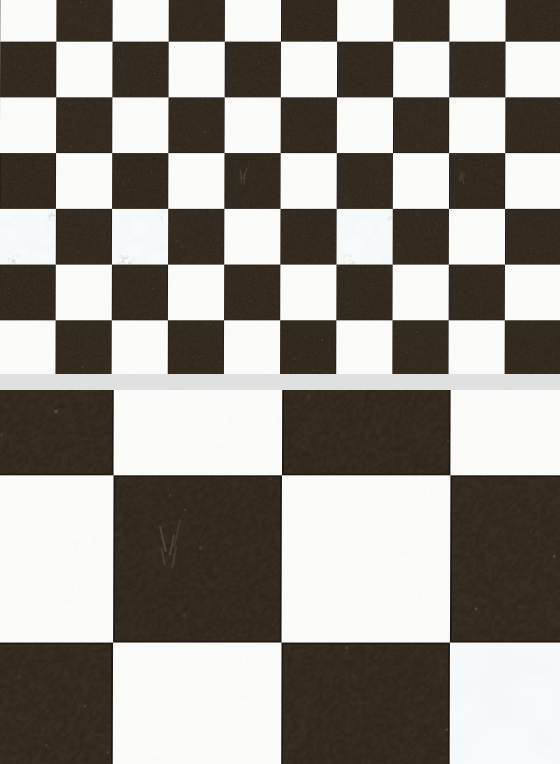
Top: the whole. Bottom: its middle third, enlarged.
Reproduce this pattern procedurally as a Shadertoy shader.

```glsl
// Dark brown and white checkerboard tiles with fine grain, specks, scratches and smudges.

const vec2 TILES = vec2(9.974, 6.71);      // repeats across and down
const vec2 SHIFT = vec2(0.012, 0.037);     // crop of the first tile
const float SHEAR = 0.018;                 // slight lean of the columns
const float RIM_WIDTH = 0.011;
const vec3 WHITE = vec3(0.982, 0.982, 0.974);
const vec3 COOL_WHITE = vec3(0.964, 0.976, 0.978);
const vec3 BROWN = vec3(0.200, 0.167, 0.127);
const vec3 RIM = vec3(0.125, 0.098, 0.068);
const vec3 DUST = vec3(0.42, 0.39, 0.35);

float hash(vec2 p) {
    vec3 q = fract(p.xyx * 0.1031);
    q += dot(q, q.yzx + 33.33);
    return fract((q.x + q.y) * q.z);
}

float noise(vec2 p) {
    vec2 i = floor(p), f = fract(p);
    f = f * f * (3.0 - 2.0 * f);
    float low = mix(hash(i), hash(i + vec2(1, 0)), f.x);
    float high = mix(hash(i + vec2(0, 1)), hash(i + vec2(1, 1)), f.x);
    return mix(low, high, f.y);
}

float segmentDistance(vec2 p, vec2 a, vec2 b) {
    vec2 ab = b - a;
    return length(p - a - ab * clamp(dot(p - a, ab) / dot(ab, ab), 0.0, 1.0));
}

// 1 when two tile indices agree
float sameTile(vec2 a, vec2 b) {
    return step(distance(a, b), 0.5);
}

// Distance to the nearest grid line on each axis
vec2 gridDistance(vec2 p) {
    return 0.5 - abs(fract(p) - 0.5);
}

// Smoothed checker: 0 on white tiles, 1 on dark ones
float checker(vec2 p, float pixel) {
    vec2 parity = 1.0 - 2.0 * mod(floor(p), 2.0);
    vec2 side = parity * clamp(2.0 * gridDistance(p) / pixel, 0.0, 1.0);
    return 0.5 - 0.5 * side.x * side.y;
}

// Sparse round dust specks of varied size and strength
float specks(vec2 p, float density, float pixel) {
    vec2 q = p * density, id = floor(q);
    vec2 center = 0.3 + 0.4 * vec2(hash(id + 7.1), hash(id + 19.7));
    float radius = mix(0.08, 0.24, hash(id + 3.3));
    float soft = pixel * density;
    float dot_ = 1.0 - smoothstep(radius - 0.5 * soft, radius + 0.5 * soft, distance(fract(q), center));
    return dot_ * step(0.975, hash(id)) * hash(id + 41.0);
}

// A cluster of short upright scratches
float scratches(vec2 local, float seed, float pixel) {
    float mark = 0.0;
    for (int i = 0; i < 5; i++) {
        vec2 key = vec2(float(i) * 3.7, seed);
        vec2 a = vec2(0.16, 0.44) + vec2(0.27, 0.16) * vec2(hash(key), hash(key + 5.0));
        vec2 b = a + vec2(0.07 * (hash(key + 9.0) - 0.5), 0.06 + 0.1 * hash(key + 13.0));
        float d = segmentDistance(local, a, b);
        mark = max(mark, (1.0 - smoothstep(0.002, 0.004 + pixel, d)) * (0.3 + 0.5 * hash(key + 17.0)));
    }
    return mark;
}

// Grey smears near two opposite corners
float smudges(vec2 local, vec2 p) {
    float upper = exp(-dot(local - vec2(0.93, 0.88), local - vec2(0.93, 0.88)) * 160.0);
    float lower = exp(-dot(local - vec2(0.24, 0.06), local - vec2(0.24, 0.06)) * 70.0);
    return (upper + lower) * smoothstep(0.4, 0.8, noise(p * 26.0));
}

vec3 darkTile(vec2 p, vec2 tile, float pixel) {
    vec2 local = p - tile;
    float grain = noise(p * 52.0) + hash(floor(p * 52.0)) - 1.0;
    vec3 color = BROWN + 0.016 * grain + 0.008 * (hash(tile + 2.0) - 0.5);
    color = mix(color, DUST, 0.55 * specks(p, 22.0, pixel));
    float worn = sameTile(tile, vec2(4, 3)) + 0.7 * sameTile(tile, vec2(8, 3));
    color = mix(color, DUST, 0.6 * worn * scratches(local, tile.x, pixel));
    vec2 edge = gridDistance(p);
    float rim = 1.0 - smoothstep(RIM_WIDTH - 0.5 * pixel, RIM_WIDTH + 0.5 * pixel, min(edge.x, edge.y));
    return mix(color, RIM, rim);
}

vec3 whiteTile(vec2 p, vec2 tile) {
    float cool = sameTile(tile, vec2(0, 2)) + sameTile(tile, vec2(2, 2)) + sameTile(tile, vec2(6, 2));
    vec3 color = mix(WHITE, COOL_WHITE + 0.012 * (noise(p * 7.0) - 0.5), cool);
    return color - 0.09 * cool * smudges(p - tile, p) + 0.003 * (noise(p * 45.0) - 0.5);
}

void mainImage(out vec4 fragColor, in vec2 fragCoord) {
    vec2 uv = fragCoord / iResolution.xy;
    vec2 p = uv * TILES + SHIFT;
    p.x -= SHEAR * uv.y;
    float pixel = TILES.y / iResolution.y;
    vec2 tile = floor(p);
    vec3 color = mix(whiteTile(p, tile), darkTile(p, tile, pixel), checker(p, pixel));
    fragColor = vec4(color, 1.0);
}
```
